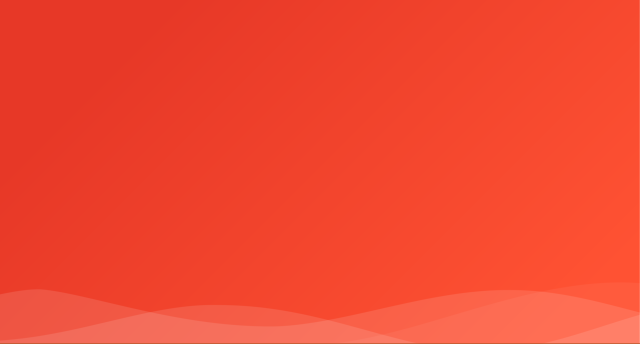
Write a Shadertoy shader that draws this background.

```glsl
// Red-orange diagonal gradient with translucent pale waves along the bottom.

const vec3 DEEP_RED = vec3(0.906, 0.220, 0.153);
const vec3 BRIGHT_ORANGE = vec3(1.0, 0.322, 0.200);
const vec3 EDGE_BROWN = vec3(0.70, 0.34, 0.16);
const vec3 WHITE = vec3(1.0);

// Eased 0..1 step from x0 to x1; skew above 1 delays the change.
float ease(float x, float x0, float x1, float skew) {
    float u = pow(clamp((x - x0) / (x1 - x0), 0.0, 1.0), skew);
    return u * u * (3.0 - 2.0 * u);
}

// Carries a wave height from the turning point at x0 to the one at next.
float bend(float height, float x, float x0, vec2 next, float skew) {
    return mix(height, next.y, ease(x, x0, next.x, skew));
}

float longWave(float x) {
    float h = bend(0.123, x, -0.078, vec2(0.061, 0.159), 1.0);
    h = bend(h, x, 0.061, vec2(0.423, 0.051), 0.75);
    h = bend(h, x, 0.423, vec2(0.794, 0.157), 0.93);
    return bend(h, x, 0.794, vec2(1.146, 0.046), 1.08);
}

float lowWave(float x) {
    float h = bend(0.007, x, -0.052, vec2(0.332, 0.1135), 1.15);
    h = bend(h, x, 0.332, vec2(0.749, -0.021), 1.15);
    return bend(h, x, 0.749, vec2(1.120, 0.123), 1.05);
}

float faintWave(float x) {
    float h = bend(-0.003, x, 0.482, vec2(0.970, 0.179), 0.94);
    return bend(h, x, 0.970, vec2(1.276, 0.094), 1.0);
}

// Lays a white veil below the given height with a soft edge.
vec3 veil(vec3 color, float y, float height, float opacity, float soft) {
    float cover = smoothstep(-soft, soft, height - y);
    return mix(color, WHITE, opacity * cover);
}

// Coverage of a thin strip along a border, from the distance to it.
float rim(float dist, float width, float soft) {
    return 1.0 - smoothstep(-soft, soft, dist - width);
}

void mainImage(out vec4 fragColor, in vec2 fragCoord) {
    vec2 p = fragCoord / iResolution.xy;
    float aspect = iResolution.x / iResolution.y;
    float soft = 0.75 / iResolution.y;

    // Diagonal gradient from top left to bottom right
    float diagonal = (p.x * aspect + 1.0 - p.y) / (aspect + 1.0);
    float blend = clamp((diagonal - 0.18) / 0.72, 0.0, 1.0);
    vec3 color = mix(DEEP_RED, BRIGHT_ORANGE, blend);

    // Overlapping waves
    color = veil(color, p.y, faintWave(p.x), 0.05, soft);
    color = veil(color, p.y, longWave(p.x), 0.118, soft);
    color = veil(color, p.y, lowWave(p.x), 0.118, soft);

    // Thin pale rim at the right and dark rim at the bottom
    float rightGap = (1.0 - p.x) * aspect;
    color = mix(color, WHITE, 0.2 * rim(rightGap, 0.002, soft));
    color = mix(color, EDGE_BROWN, 0.8 * rim(p.y, 0.0025, soft));

    fragColor = vec4(color, 1.0);
}
```
